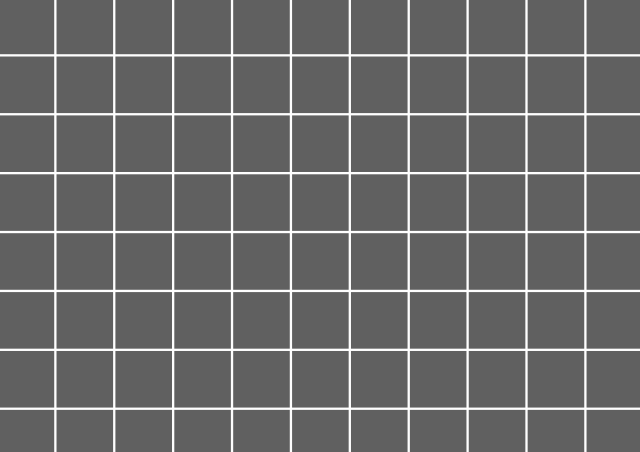
This pattern is drawn by a WebGL 1 fragment shader. Its source:

```glsl
precision highp float;
// Plain square grid: thin white lines over flat dark grey, cropped at the borders.

uniform vec2 u_resolution;

// Lengths are fractions of the canvas width, measured from the top left corner.
#define PITCH 0.09202
#define FIRST_LINE 0.0865
#define LINE_WIDTH 0.0036
#define TILE_COLOR vec3(0.378)
#define LINE_COLOR vec3(0.995)

// Share of a pixel covered by the nearest line, for each axis separately.
vec2 lineCoverage(vec2 position, float pixel) {
    vec2 cell = (position - FIRST_LINE) / PITCH;
    vec2 distanceToLine = abs(fract(cell + 0.5) - 0.5) * PITCH;
    vec2 upper = min(distanceToLine + 0.5 * pixel, vec2(0.5 * LINE_WIDTH));
    vec2 lower = max(distanceToLine - 0.5 * pixel, vec2(-0.5 * LINE_WIDTH));
    return clamp((upper - lower) / pixel, 0.0, 1.0);
}

void main() {
    float pixel = 1.0 / u_resolution.x;
    vec2 position = vec2(gl_FragCoord.x, u_resolution.y - gl_FragCoord.y) * pixel;

    // Union of the vertical and horizontal lines
    vec2 coverage = lineCoverage(position, pixel);
    float grid = 1.0 - (1.0 - coverage.x) * (1.0 - coverage.y);

    gl_FragColor = vec4(mix(TILE_COLOR, LINE_COLOR, grid), 1.0);
}
```
